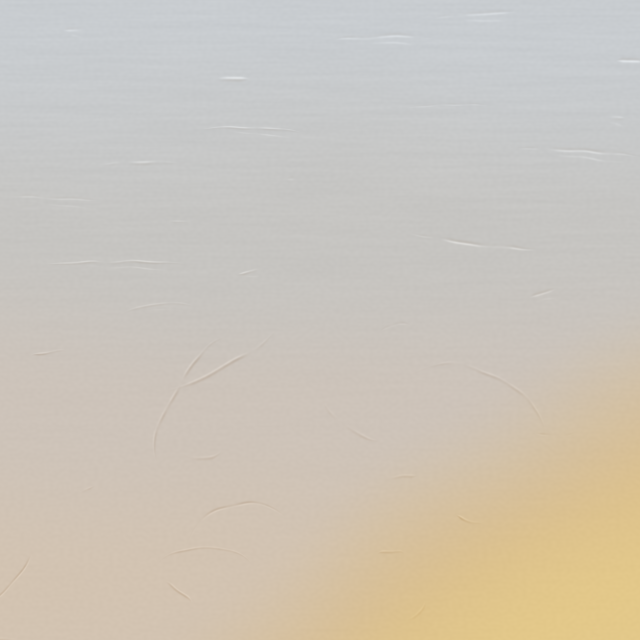
Write a WebGL 2 fragment shader that draws this texture.

```glsl
#version 300 es
precision highp float;
// Smooth plaster-like paint: a cool grey to beige ramp with a gold glow in the
// lower right corner, fine brush grain, and scattered thin embossed ridges,
// each a bent, tapered line with a lit crest and a soft brown shadow.

#define STROKES 36
#define RIDGE_WIDTH 0.0017
#define RIDGE_LIGHT 0.095
#define RIDGE_SHADE 0.085
#define BRUSH_GRAIN 0.013
#define WEAVE_GRAIN 0.010
#define GLOW_SOFTNESS 0.17
#define SEED 7u

uniform vec2 u_resolution;
out vec4 fragColor;

uint scramble(uint n) {
    n = n * 747796405u + 2891336453u;
    n = ((n >> ((n >> 28u) + 4u)) ^ n) * 277803737u;
    return (n >> 22u) ^ n;
}

float hash(uint n) {
    return float(scramble(n) >> 8u) / 16777216.0;
}

vec2 gradientAt(ivec2 c) {
    float a = 6.28319 * hash(uint(c.x + 4096) + scramble(uint(c.y + 4096)));
    return vec2(cos(a), sin(a));
}

// Gradient noise, about -0.7 to 0.7
float noise(vec2 p) {
    ivec2 c = ivec2(floor(p));
    vec2 f = fract(p);
    vec2 u = f * f * f * (f * (f * 6.0 - 15.0) + 10.0);
    float a = dot(gradientAt(c), f);
    float b = dot(gradientAt(c + ivec2(1, 0)), f - vec2(1, 0));
    float d = dot(gradientAt(c + ivec2(0, 1)), f - vec2(0, 1));
    float e = dot(gradientAt(c + ivec2(1, 1)), f - vec2(1, 1));
    return mix(mix(a, b, u.x), mix(d, e, u.x), u.y);
}

// Vertical ramp with a soft gold corner
vec3 wash(vec2 p) {
    float h = p.y + 0.05 * noise(p * vec2(2.0, 3.0) + 5.0);
    vec3 col = mix(vec3(0.825, 0.765, 0.695), vec3(0.803, 0.765, 0.727), smoothstep(0.05, 0.38, h));
    col = mix(col, vec3(0.776, 0.770, 0.757), smoothstep(0.36, 0.64, h));
    col = mix(col, vec3(0.785, 0.801, 0.815), smoothstep(0.60, 0.97, h));

    float r = 1.0 - p.x;
    float depth = 0.38 - 0.45 * r - 0.37 * r * r - p.y + 0.04 * noise(p * 3.0 + 9.0);
    float glow = smoothstep(-GLOW_SOFTNESS, GLOW_SOFTNESS, depth);
    vec3 gold = mix(vec3(0.850, 0.745, 0.560), vec3(0.890, 0.785, 0.540), smoothstep(0.02, 0.32, depth));
    return mix(col, gold, glow);
}

// Crest (x) and shadow (y) strength of one ridge
vec2 ridge(vec2 p, uint id) {
    uint k = SEED * 977u + id * 16u;
    float row = (float(id) + hash(k)) / float(STROKES);
    vec2 center = vec2(fract(float(id) * 0.618 + 0.25 * hash(k + 1u)), row);
    float low = 1.0 - smoothstep(0.35, 0.65, row);

    // Flat in the upper part, freer in the lower part
    float spin = hash(k + 2u) - 0.5;
    float angle = 0.16 * spin + low * 10.0 * spin * spin * spin;
    float size = hash(k + 3u);
    float halfLen = 0.022 + 0.11 * size * size * size;
    float bend = (hash(k + 4u) - 0.5) * mix(0.12, 0.55, low);
    float hook = (hash(k + 5u) - 0.5) * mix(0.05, 0.8, low);

    vec2 q = p - center;
    q = vec2(q.x * cos(angle) + q.y * sin(angle), q.y * cos(angle) - q.x * sin(angle));
    float t = q.x / halfLen;
    if (abs(t) > 1.0 || abs(q.y) > halfLen + 0.03) return vec2(0.0);

    float t3 = t * t * t;
    float wiggle = 0.004 * noise(vec2(q.x * 22.0, float(id) * 3.7));
    float slope = 2.0 * bend * t + 4.0 * hook * t3;
    float d = q.y - halfLen * (bend * t * t + hook * t3 * t) - wiggle;
    d /= sqrt(1.0 + slope * slope);

    float taper = smoothstep(1.0, 0.45, abs(t));
    float wear = smoothstep(-0.45, 0.35, noise(vec2(q.x * 28.0, float(id) * 5.3 + 40.0)));
    float w = max(RIDGE_WIDTH * (0.7 + 0.6 * hash(k + 6u)), 0.6 / u_resolution.y) * (0.6 + 0.4 * taper);
    float side = hash(k + 7u) < 0.7 ? 1.0 : -1.0;
    float c = d / w;
    float s = (d * side + 1.7 * w) / (1.25 * w);
    vec2 lines = vec2(exp(-c * c), exp(-s * s));

    // Upper ridges may carry a shorter parallel companion
    float twin = (d + 0.009 * (1.0 + 0.6 * t)) / w;
    lines.x += step(hash(k + 8u), 0.5) * (1.0 - low) * 0.6 * exp(-twin * twin) * smoothstep(0.7, 0.1, abs(t - 0.2));

    float strength = taper * wear * mix(0.3, 1.0, hash(k + 9u));
    return lines * strength * mix(vec2(1.0, 0.45), vec2(0.5, 0.85), low);
}

void main() {
    vec2 p = gl_FragCoord.xy / u_resolution;
    vec3 col = wash(p);

    // Brush grain runs sideways and fades towards the bottom
    float streak = noise(p * vec2(5.0, 110.0)) + 0.6 * noise(p * vec2(14.0, 220.0) + 31.0);
    col += BRUSH_GRAIN * streak * mix(0.25, 1.0, smoothstep(0.2, 0.9, p.y));
    col += WEAVE_GRAIN * noise(p * vec2(130.0, 170.0) + 77.0);

    // Embossed ridges
    vec2 relief = vec2(0.0);
    for (int i = 0; i < STROKES; i++) relief += ridge(p, uint(i));
    relief = min(relief, vec2(1.2));
    col += RIDGE_LIGHT * relief.x * vec3(1.0, 1.02, 1.04);
    col -= RIDGE_SHADE * relief.y * vec3(0.75, 1.0, 1.25);

    fragColor = vec4(clamp(col, 0.0, 1.0), 1.0);
}
```
